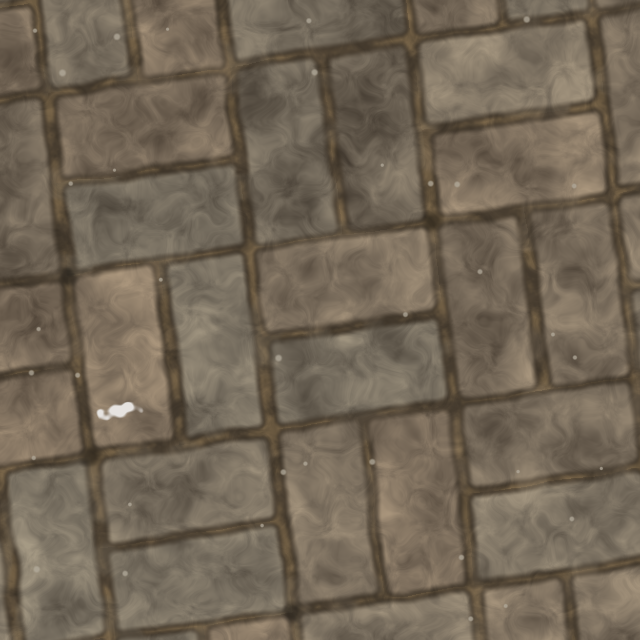
Give the GLSL for this texture, as a WebGL 2 fragment shader.

```glsl
#version 300 es
precision highp float;
// Worn basket-weave paving: a tilted lattice of square cells, each split into
// two bricks whose direction alternates like a checkerboard. Rounded-box
// distances give the joints; layered noise gives stains, grain and soil.

uniform vec2 u_resolution;
out vec4 fragColor;

// Lattice: one step across, one step up, and the position of a node
const vec2 STEP_ACROSS = vec2(0.285, 0.0415);
const vec2 STEP_UP = vec2(-0.0335, 0.284);
const vec2 NODE = vec2(0.391, 0.612);

// Brick shape, in lattice cells
const vec2 JOINT_HALF = vec2(0.037, 0.026);
const float CORNER_RADIUS = 0.035;
const float EDGE_SOFTNESS = 0.019;
const float BRICK_SHIFT = 0.022;
const float EDGE_WOBBLE = 0.034;

// Tone variation
const float BASE_TONE = 0.472;
const float BRICK_VARIATION = 0.085;
const float STAIN_STRENGTH = 0.30;
const float GRAIN_STRENGTH = 0.20;
const float RIM_LIGHT = 0.030;

const vec3 STONE_DARK = vec3(0.31, 0.275, 0.23);
const vec3 STONE_MID = vec3(0.46, 0.42, 0.36);
const vec3 STONE_LIGHT = vec3(0.58, 0.53, 0.45);
const vec3 JOINT_SHADOW = vec3(0.27, 0.23, 0.18);
const vec3 JOINT_SOIL = vec3(0.43, 0.36, 0.26);
const vec3 CHIP_COLOR = vec3(0.70, 0.67, 0.61);
const vec3 SCRAP_COLOR = vec3(0.90, 0.89, 0.88);

float hash(vec2 p) {
    vec3 q = fract(vec3(p.xyx) * 0.1031);
    q += dot(q, q.yzx + 33.33);
    return fract((q.x + q.y) * q.z);
}

vec2 hash2(vec2 p) {
    return vec2(hash(p + 17.3), hash(p + 61.7));
}

float noise(vec2 p) {
    vec2 i = floor(p), f = fract(p);
    f = f * f * (3.0 - 2.0 * f);
    return mix(mix(hash(i), hash(i + vec2(1, 0)), f.x),
               mix(hash(i + vec2(0, 1)), hash(i + vec2(1, 1)), f.x), f.y);
}

float fbm(vec2 p) {
    float sum = 0.0, amplitude = 0.533;
    for (int i = 0; i < 4; i++) {
        sum += amplitude * noise(p);
        p = mat2(1.6, 1.2, -1.2, 1.6) * p + 9.7;
        amplitude *= 0.5;
    }
    return sum;
}

float roundedBox(vec2 p, vec2 halfSize) {
    vec2 d = abs(p) - halfSize + CORNER_RADIUS;
    return length(max(d, 0.0)) + min(max(d.x, d.y), 0.0) - CORNER_RADIUS;
}

vec3 stoneRamp(float tone) {
    vec3 low = mix(STONE_DARK, STONE_MID, (tone - STONE_DARK.r) / (STONE_MID.r - STONE_DARK.r));
    vec3 high = mix(STONE_MID, STONE_LIGHT, (tone - STONE_MID.r) / (STONE_LIGHT.r - STONE_MID.r));
    return tone < STONE_MID.r ? low : high;
}

void main() {
    vec2 uv = gl_FragCoord.xy / u_resolution;
    float pixel = 1.0 / (u_resolution.y * length(STEP_UP));

    // Lattice position with irregular edges
    vec2 q = inverse(mat2(STEP_ACROSS, STEP_UP)) * (uv - NODE);
    q += EDGE_WOBBLE * (vec2(fbm(uv * 17.0 + 3.0), fbm(uv * 17.0 + 40.0)) - 0.5);

    // Pick the brick; x runs along its length
    vec2 cell = floor(q), local = fract(q);
    bool upright = mod(cell.x + cell.y, 2.0) < 0.5;
    vec2 joint = upright ? JOINT_HALF.yx : JOINT_HALF;
    if (upright) local = local.yx;
    float side = step(0.5, local.y);
    vec2 id = cell * 2.0 + vec2(side, 7.0 * side) + 50.0;
    vec2 p = local - vec2(0.5, 0.25 + 0.5 * side) - BRICK_SHIFT * (hash2(id) - 0.5);
    joint *= mix(0.75, 1.15, hash(id + 5.0));
    float d = roundedBox(p, vec2(0.5, 0.25) - joint);

    // Stone: brick tone, stains, swirled grain and a worn pale rim
    vec2 swirl = vec2(noise(uv * 32.0), noise(uv * 32.0 + 70.0));
    float stain = fbm(uv * 13.0 + id * 3.1) - 0.5;
    float grain = fbm(uv * 52.0 + swirl * 2.5) - 0.5;
    float tone = BASE_TONE + BRICK_VARIATION * (hash(id + 23.0) - 0.5);
    tone += STAIN_STRENGTH * stain + GRAIN_STRENGTH * grain;
    tone += RIM_LIGHT * (smoothstep(-0.16, -0.03, d) - 0.35) + 0.03 * (uv.x - uv.y);
    vec3 stone = stoneRamp(clamp(tone, 0.27, 0.66));
    stone *= mix(vec3(0.98, 1.0, 1.02), vec3(1.03, 0.99, 0.97), hash(id + 31.0));

    // Joint: shadowed edges with patchy soil in the middle
    float soil = smoothstep(0.0, 0.035, d) * smoothstep(0.25, 0.7, fbm(uv * 30.0 + 20.0));
    vec3 jointColor = mix(JOINT_SHADOW, JOINT_SOIL, soil) * (1.0 + 0.45 * grain);
    float fill = 0.72 + 0.28 * smoothstep(0.3, 0.55, noise(uv * 24.0 + 90.0));
    float gap = smoothstep(-EDGE_SOFTNESS - pixel, EDGE_SOFTNESS * 0.6 + pixel, d);
    vec3 color = mix(stone, jointColor, gap * fill);

    // Dark pits at some lattice nodes
    vec2 node = floor(q + 0.5);
    float pit = 1.0 - smoothstep(0.02, 0.075, length(q - node));
    color *= 1.0 - 0.4 * pit * step(0.5, hash(node + 80.0));

    // Scattered pale chips
    vec2 chipGrid = uv * 13.0, chipId = floor(chipGrid);
    vec2 chipOffset = fract(chipGrid) - mix(vec2(0.2), vec2(0.8), hash2(chipId));
    float chipSize = mix(0.04, 0.09, hash(chipId + 11.0));
    float chip = 1.0 - smoothstep(chipSize * 0.4, chipSize + pixel, length(chipOffset));
    color = mix(color, CHIP_COLOR, 0.75 * chip * step(0.8, hash(chipId + 3.0)));

    // One bright scrap lying on a brick
    vec2 scrap = (uv - vec2(0.188, 0.36)) / vec2(0.035, 0.012);
    float scrapEdge = length(scrap - vec2(0.0, 0.4 * scrap.x)) + 0.9 * (noise(uv * 90.0) - 0.5);
    color = mix(color, SCRAP_COLOR, 1.0 - smoothstep(0.65, 1.0, scrapEdge));

    fragColor = vec4(color, 1.0);
}
```
